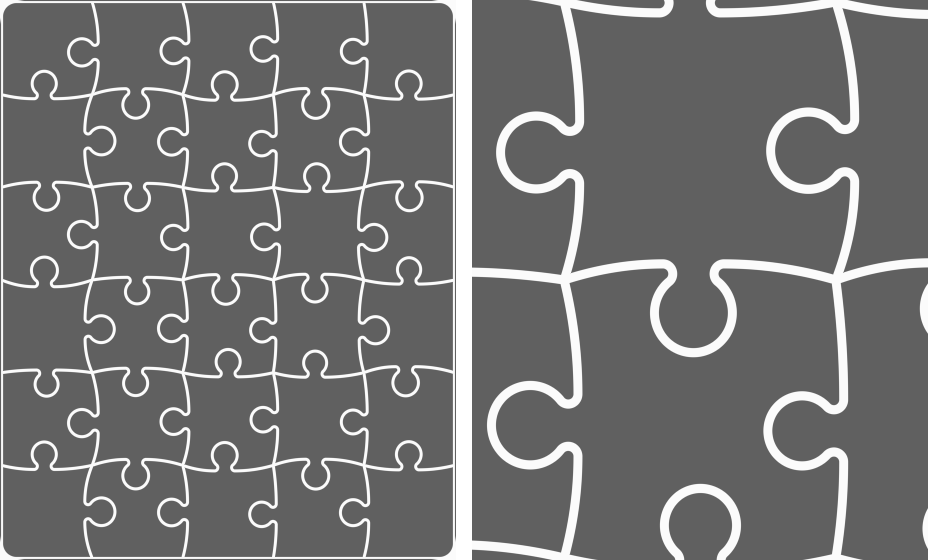
Left, the full canvas; right, a detail of the centre.
Give the GLSL for this pattern, as a WebGL 2 fragment shader.

```glsl
#version 300 es
precision highp float;

uniform vec2 u_resolution;
out vec4 fragColor;

const vec2 GRID = vec2(5.0, 6.0);

// One bit per seam: set when the knob points right or up; rows repeat by four
const int RIGHT_KNOBS[4] = int[4](1, 0, 9, 8);
const int UP_KNOBS[4] = int[4](12, 21, 12, 17);

vec3 hash3(vec3 p) {
    p = fract(p * vec3(0.1031, 0.1130, 0.0973) + 0.17);
    p += dot(p, p.yzx + 33.33);
    return fract((p.xxy + p.yzz) * p.zyx);
}

float knobSign(int mask, int bit) {
    return ((mask >> bit) & 1) == 1 ? 1.0 : -1.0;
}

// Distance to a seam running along t, with its knob towards positive y
float seamDistance(float t, float y, vec3 id) {
    vec3 vary = hash3(id) - 0.5;
    float middle = 0.48 + 0.05 * vary.x;
    float radius = 0.138 + 0.026 * vary.y;
    float height = 0.114 + 0.03 * vary.z;
    float neck = 0.076;
    float bend = 0.036;

    vec2 p = vec2(abs(t - middle), y);
    float reach = t > middle ? 1.0 - middle : middle;

    // Small neck arc, tangent to the round head
    float side = neck + bend;
    float drop = sqrt((radius + bend) * (radius + bend) - side * side);
    vec2 bendCenter = vec2(side, height - drop);

    float d = 1e3;
    if (p.x * drop > (height - p.y) * side) {
        d = abs(length(p - vec2(0.0, height)) - radius);
    } else if (p.x < side) {
        d = abs(length(p - bendCenter) - bend);
    }

    // Bowed shoulder from the neck to the corner
    if (p.x >= side) {
        float span = reach - side;
        float k = (p.x - side) / span;
        float bow = bendCenter.y - bend;
        float slope = 2.0 * bow * k / span;
        d = min(d, abs(p.y - bow * (1.0 - k * k)) / sqrt(1.0 + slope * slope));
    }
    return d;
}

float roundedBox(vec2 p, vec2 halfSize, float r) {
    vec2 q = abs(p) - halfSize + r;
    return length(max(q, 0.0)) + min(max(q.x, q.y), 0.0) - r;
}

void main() {
    vec2 uv = gl_FragCoord.xy / u_resolution;
    vec2 g = (uv - 0.0035) / 0.993 * GRID;
    vec2 cell = clamp(floor(g), vec2(0.0), GRID - 1.0);
    vec2 f = g - cell;

    // Nearest of the four seams around this piece
    float d = 1e3;
    for (int s = 0; s < 2; s++) {
        ivec2 c = ivec2(cell);
        int column = c.x + s;
        int row = c.y + s;
        if (column > 0 && column < 5) {
            float turn = knobSign(RIGHT_KNOBS[c.y % 4], column - 1);
            d = min(d, seamDistance(f.y, (f.x - float(s)) * turn, vec3(column, c.y % 4, 3)));
        }
        if (row > 0 && row < 6) {
            float turn = knobSign(UP_KNOBS[row % 4], c.x);
            d = min(d, seamDistance(f.x, (f.y - float(s)) * turn, vec3(c.x, row % 4, 11)));
        }
    }
    float pixel = 1.0 / u_resolution.y;
    float blur = 0.7 * GRID.y * pixel;
    float white = 1.0 - smoothstep(-blur, blur, d - 0.0165);

    // Rounded sheet with a white rim
    vec2 halfCanvas = vec2(0.40625, 0.5);
    vec2 p = (uv - 0.5) * 2.0 * halfCanvas;
    float sheet = roundedBox(p, halfCanvas - 0.0055, 0.024);
    white = max(white, smoothstep(-0.7 * pixel, 0.7 * pixel, sheet));

    // Thin dark strip outside the straight sides
    vec2 gap = halfCanvas - abs(p);
    float strip = 1.0 - smoothstep(0.001, 0.003, min(gap.x, gap.y));
    white *= 1.0 - strip * smoothstep(0.03, 0.045, max(gap.x, gap.y));

    vec3 pieceGray = vec3(0.376);
    vec3 seamWhite = vec3(0.985);
    fragColor = vec4(mix(pieceGray, seamWhite, white), 1.0);
}
```
